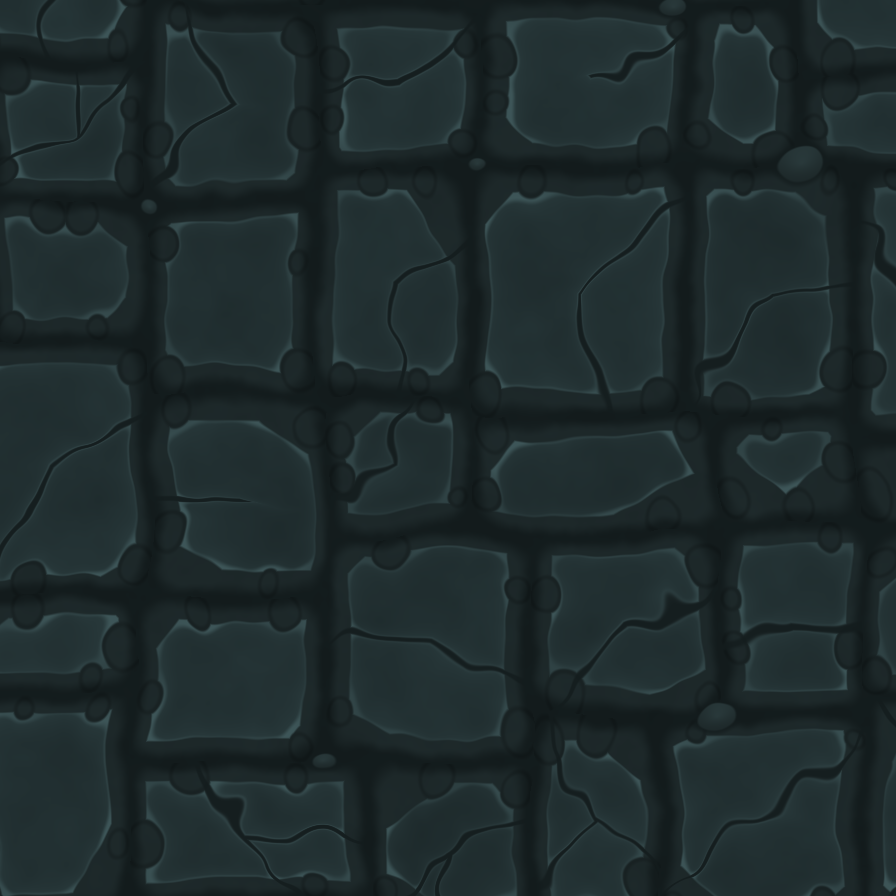
A Shadertoy shader for this texture:

```glsl
const float STONES = 5.3;
const vec3 GAP = vec3(0.075, 0.108, 0.112);
const vec3 BEVEL = vec3(0.114, 0.157, 0.162);
const vec3 FACE = vec3(0.129, 0.183, 0.190);
const vec3 RIM = vec3(0.245, 0.340, 0.350);
const vec2 RIGHT = vec2(1.0, 0.0);
const vec2 UP = vec2(0.0, 1.0);

float hash(vec2 p) {
    vec3 a = fract(p.xyx * 0.1031);
    a += dot(a, a.yzx + 33.33);
    return fract((a.x + a.y) * a.z);
}

float noise(vec2 p) {
    vec2 i = floor(p), f = fract(p);
    f = f * f * (3.0 - 2.0 * f);
    return mix(mix(hash(i), hash(i + RIGHT), f.x),
               mix(hash(i + UP), hash(i + 1.0), f.x), f.y);
}

float fbm(vec2 p) {
    return 0.55 * noise(p) + 0.3 * noise(p * 2.1 + 7.0) + 0.15 * noise(p * 4.3 + 3.0);
}

float smin(float a, float b, float k) {
    float h = max(k - abs(a - b), 0.0) / k;
    return min(a, b) - 0.25 * h * h * k;
}

// Irregular rectangles: joints run straight through alternate grid vertices
bool isEven(vec2 v) { return mod(v.x + v.y, 2.0) < 0.5; }
float jog(vec2 v) { return (hash(v + 61.0) - 0.5) * 0.62; }
float jointX(vec2 v) {
    vec2 w = isEven(v) ? v : v + UP;
    return w.x + jog(w);
}
float jointY(vec2 v) {
    vec2 w = isEven(v) ? v + RIGHT : v;
    return w.y + jog(w);
}

// Adds an edge to the face: x keeps it sharp, y rounds it
vec2 addEdge(vec2 face, float d, float k) {
    return vec2(min(face.x, d), smin(face.y, d, k));
}

// Bent crack with a one-sided branch; returns distance
float crackDistance(vec2 p, vec2 id) {
    float angle = 6.283 * hash(id + 5.3);
    vec2 n = vec2(cos(angle), sin(angle));
    vec2 t = vec2(-n.y, n.x);
    float along = dot(p, t);
    float bend = abs(along) * (hash(id + 8.1) - 0.5) * 1.3;
    float wiggle = (noise(p * 24.0 + id * 9.0) - 0.5) * 0.035;
    float line = dot(p, n) + bend + wiggle;
    float branch = max(abs(along + dot(p, n) * 0.6 + wiggle), -line);
    float d = hash(id + 2.7) < 0.68 ? abs(line) : 1.0;
    return hash(id + 4.9) < 0.28 ? min(d, branch) : d;
}

vec3 stoneColor(vec2 p, vec2 lo, vec2 hi, vec2 id) {
    vec2 a = p - lo, b = hi - p;
    float joint = smin(smin(a.x, b.x, 0.03), smin(a.y, b.y, 0.03), 0.03);
    float chip = 1.0;
    vec2 face = vec2(1.0);

    // Straight sides, cut corners and loose chips
    for (int i = 0; i < 4; i++) {
        vec2 s = vec2(i & 1, i >> 1);
        vec2 key = id * 4.0 + s * 1.7;
        vec2 c = mix(a, b, s);
        float side = i < 2 ? c.x : b.y;
        if (i == 0) side = a.y;
        if (i == 1) side = b.x;
        if (i == 2) side = a.x;
        float inset = 0.018 + 0.010 * hash(key);
        face = addEdge(face, side - inset, 0.022);

        vec2 tilt = normalize(vec2(0.5 + hash(key + 3.1), 0.5 + hash(key + 6.2)));
        float cut = mix(0.02, 0.075, pow(hash(key + 9.4), 2.0));
        face = addEdge(face, dot(c, tilt) - cut, 0.018);

        vec2 center = vec2(0.016, mix(0.02, 0.08, hash(key + 1.9)));
        if (hash(key + 7.7) < 0.5) center = center.yx;
        float radius = 0.009 + 0.012 * hash(key + 2.2);
        float d = length((c - center) * vec2(1.0, 0.85)) - radius;
        chip = min(chip, d);
        face = addEdge(face, d - 0.002, 0.016);
    }

    float crack = crackDistance(p - 0.5 * (lo + hi), id);
    float crackWidth = 0.0008 + 0.003 * noise(p * 25.0 + 4.0);
    face = addEdge(face, crack - crackWidth - 0.001, 0.010);

    // Mortar shadow, worn bevel, then the lit face
    float grain = fbm(p * 30.0) - 0.5;
    vec3 col = mix(GAP, BEVEL, smoothstep(0.002, 0.017, joint + grain * 0.006));
    col *= 1.0 - 0.16 * (1.0 - smoothstep(0.0, 0.004, abs(chip)));
    col *= 1.0 + 0.10 * grain;
    float tint = 0.96 + 0.08 * hash(id + 11.0);
    vec3 lit = FACE * tint * (1.0 + 0.20 * (fbm(p * 13.0 + 20.0) - 0.5) + 0.08 * grain);
    float wear = smoothstep(0.2, 0.8, noise(p * 16.0 + 31.0));
    lit += (RIM - FACE) * 0.20 * exp(-max(face.y, 0.0) / 0.009);
    float rim = 1.0 - smoothstep(-0.002, 0.004, face.y);
    lit = mix(lit, RIM, rim * mix(0.35, 0.95, wear));
    col = mix(col, lit, smoothstep(-0.001, 0.002, face.x));
    float groove = 1.0 - smoothstep(crackWidth - 0.001, crackWidth + 0.002, crack);
    return mix(col, GAP, 0.8 * groove);
}

void mainImage(out vec4 fragColor, in vec2 fragCoord) {
    vec2 uv = fragCoord / iResolution.y;
    vec2 warp = vec2(noise(uv * 12.0), noise(uv * 12.0 + 40.0)) - 0.5;
    vec2 fine = vec2(noise(uv * 42.0), noise(uv * 42.0 + 70.0)) - 0.5;
    vec2 p = uv + warp * 0.016 + fine * 0.005;
    vec2 q = p * STONES, base = floor(q);
    vec3 col = GAP;

    // Find the stone under this point
    for (int k = 0; k < 9; k++) {
        vec2 v = base + vec2(k % 3, k / 3) - 1.0;
        vec2 lo = vec2(jointX(v), jointY(v));
        vec2 hi = vec2(jointX(v + RIGHT), jointY(v + UP));
        if (all(greaterThanEqual(q, lo)) && all(lessThan(q, hi)))
            col = stoneColor(p, lo / STONES, hi / STONES, v);
    }

    // Pebbles lodged where joints meet
    for (int k = 0; k < 16; k++) {
        vec2 v = base + vec2(k % 4, k / 4) - 2.0;
        if (hash(v + 17.0) > 0.36) continue;
        vec2 at = vec2(jointX(v), jointY(isEven(v) ? v + UP : v)) / STONES;
        vec2 r = p - at;
        float size = 0.008 + 0.012 * hash(v + 23.0);
        float d = length(r * vec2(0.85, 1.1)) - size;
        col = mix(col, GAP, 0.7 * (1.0 - smoothstep(0.0, 0.007, d)));
        float dome = clamp(0.45 - d / size * 0.4 + r.y / size * 0.35, 0.0, 1.0);
        vec3 pebble = mix(BEVEL, RIM, 0.5 * dome * dome);
        col = mix(col, pebble, 1.0 - smoothstep(-0.002, 0.001, d));
    }
    fragColor = vec4(col, 1.0);
}
```
